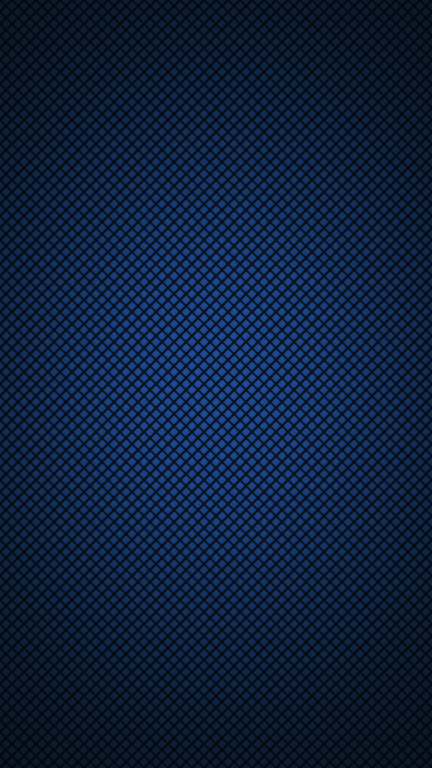
A WebGL 1 fragment shader for this pattern:

```glsl
precision highp float;
// A dark blue diagonal weave lit by a soft oval glow near the centre.
// Two crossed sets of strips alternate over and under, with dark gaps,
// rounded shading and faint layered-sine fibres.
uniform vec2 u_resolution;

const float CELLS_ACROSS = 36.0;              // diamonds per canvas width
const float GAP_HALF_WIDTH = 0.13;            // in cell units
const float FIBRE_STRENGTH = 0.05;
const vec2 GLOW_CENTRE = vec2(0.50, 0.51);
const vec2 GLOW_FALLOFF = vec2(3.4, 7.0);
const vec3 EDGE_COLOUR = vec3(0.030, 0.070, 0.110);
const vec3 GLOW_COLOUR = vec3(0.085, 0.205, 0.430);
const vec3 GAP_COLOUR = vec3(0.012, 0.026, 0.048);
const vec3 GAP_GLOW = vec3(0.012, 0.035, 0.075);

// Elliptical light, 1 at its centre.
float glowAt(vec2 uv) {
  vec2 d = uv - GLOW_CENTRE;
  return exp(-dot(d * d, GLOW_FALLOFF));
}

// Coverage of the dark gap along one family of diagonals.
float gapLine(float coord, float halfWidth, float blur) {
  float dist = 0.5 - abs(fract(coord) - 0.5);
  return 1.0 - smoothstep(halfWidth - blur, halfWidth + blur, dist);
}

// Fine uneven threads from layered sines.
float fibres(vec2 p) {
  return 0.6 * sin(p.x * 13.0 + sin(p.y * 1.7))
       + 0.4 * sin(p.x * 4.3 + p.y * 2.1);
}

void main() {
  vec2 uv = gl_FragCoord.xy / u_resolution;
  vec2 p = gl_FragCoord.xy / u_resolution.x;
  float glow = glowAt(uv);

  // Diagonal lattice and the alternating upper strip.
  vec2 weave = vec2(p.x + p.y, p.x - p.y) * CELLS_ACROSS;
  vec2 cell = floor(weave);
  vec2 local = fract(weave) - 0.5;
  float over = mod(cell.x + cell.y, 2.0);
  vec2 strip = mix(local.xy, local.yx, over);
  vec2 thread = mix(weave.xy, weave.yx, over);

  // Strips are round across and dip where they pass underneath.
  float shade = 1.10 - 0.55 * strip.x * strip.x - 0.75 * strip.y * strip.y;
  shade += 0.05 * (local.x - local.y);
  shade += FIBRE_STRENGTH * fibres(thread);
  vec3 colour = (EDGE_COLOUR + GLOW_COLOUR * glow) * shade;

  // One diagonal family is a little heavier than the other.
  float blur = max(0.07, 0.8 * CELLS_ACROSS * 1.414 / u_resolution.x);
  float gapA = gapLine(weave.x, GAP_HALF_WIDTH * 0.85, blur);
  float gapB = gapLine(weave.y, GAP_HALF_WIDTH, blur);
  float gap = 1.0 - (1.0 - 0.85 * gapA) * (1.0 - 0.95 * gapB);
  colour = mix(colour, GAP_COLOUR + GAP_GLOW * glow, gap);

  gl_FragColor = vec4(colour, 1.0);
}
```
